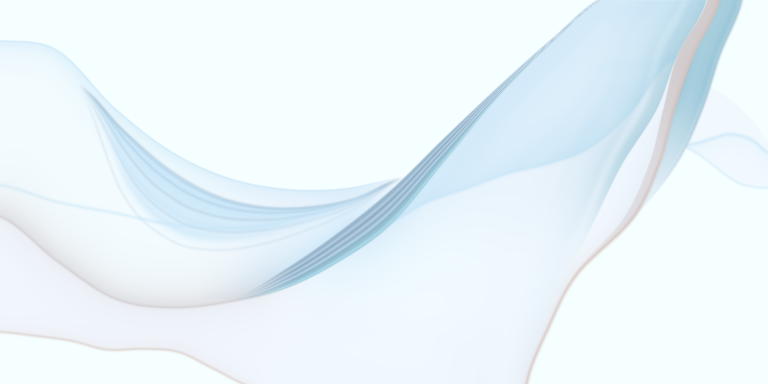
Give the GLSL for this background, as a Shadertoy shader.

```glsl
// Translucent silk veils drifting over pale paper.
// Spline edges give signed distances that drive soft fills, one-sided
// glows and thin strands, blended from back to front.

const vec3 PAPER = vec3(.96, 1., 1.);
const vec3 SILK = vec3(.945, .968, .995);
const vec3 SKY = vec3(.76, .89, .97);
const vec3 STEEL = vec3(.58, .7, .79);
const vec3 TEAL = vec3(.57, .76, .83);
const vec3 BEIGE = vec3(.82, .8, .81);
const vec3 ROSE = vec3(.82, .73, .7);

float hash(float n) {
  n = fract(n * .1031);
  n *= n + 33.33;
  return fract(n * (n + n));
}

float noise(float x) {
  float f = fract(x);
  return mix(hash(floor(x)), hash(floor(x) + 1.), f * f * (3. - 2. * f));
}

// Catmull-Rom curve through eight even knots, u in 0..1
float spline(float u, vec4 a, vec4 b) {
  float k[8] = float[8](a.x, a.y, a.z, a.w, b.x, b.y, b.z, b.w);
  float s = clamp(u, 0., 1.) * 7.;
  int i = min(int(s), 6);
  float f = s - float(i);
  float p = k[max(i - 1, 0)], q = k[i], r = k[i + 1], t = k[min(i + 2, 7)];
  return q + .5 * f * (r - p + f * (2. * p - 5. * q + 4. * r - t
    + f * (3. * (q - r) + t - p)));
}

// Approximate signed distance, positive above the curve
float edge(vec2 p, float x0, float x1, vec4 a, vec4 b) {
  float span = x1 - x0, u = (p.x - x0) / span, e = .01;
  float slope = (spline(u + e, a, b) - spline(u - e, a, b)) / (2. * e * span);
  return (p.y - spline(u, a, b)) / sqrt(1. + slope * slope);
}

float inside(float d) { return smoothstep(-.003, .003, d); }
float glow(float d, float w) { return inside(d) * exp(-max(d, 0.) / w); }
float strand(float d, float w) { return exp(-d * d / (w * w)); }
float span(float x, float a, float b, float soft) {
  return smoothstep(a, a + soft, x) * (1. - smoothstep(b - soft, b, x));
}
void tint(inout vec3 col, vec3 dye, float amount) {
  col = mix(col, dye, clamp(amount, 0., 1.));
}

void mainImage(out vec4 fragColor, in vec2 fragCoord) {
  vec2 p = fragCoord / iResolution.xy * vec2(2., 1.), q = p.yx;

  // Edges running across
  float crest = edge(p, 0., 1.05, vec4(.896,.87,.719,.604), vec4(.536,.508,.51,.539));
  float fanTop = edge(p, .2, 1.05, vec4(.781,.661,.557,.49), vec4(.461,.461,.484,.536));
  float fanLow = edge(p, .2, 1.05, vec4(.781,.492,.375,.349), vec4(.365,.404,.458,.536));
  float drift = edge(p, 0., 1.05, vec4(.518,.474,.445,.415), vec4(.405,.425,.47,.536));
  float fold = edge(p, 0., 1.05, vec4(.435,.318,.221,.198), vec4(.214,.253,.328,.445));
  float base = edge(p, 0., .65, vec4(.135,.125,.112,.089), vec4(.091,.083,.039,-.005));
  float ridgeTop = edge(p, .6, 1.575, vec4(.221,.297,.393,.505), vec4(.641,.773,.898,1.01));
  float ridgeLow = edge(p, .6, 1.575, vec4(.214,.247,.315,.414), vec4(.578,.745,.885,1.));
  float wing = edge(p, 1., 1.75, vec4(.414,.471,.508,.547), vec4(.573,.615,.708,.844));

  // Steep edges, positive to the right
  float shade = edge(q, 0., 1., vec4(1.38,1.42,1.48,1.55), vec4(1.62,1.71,1.765,1.84));
  float ribbon = edge(q, 0., 1., vec4(1.372,1.424,1.495,1.622), vec4(1.69,1.727,1.765,1.842));
  float hem = edge(q, 0., 1., vec4(1.372,1.427,1.503,1.646), vec4(1.716,1.755,1.805,1.872));
  float rim = edge(q, 0., 1., vec4(1.372,1.427,1.503,1.648), vec4(1.76,1.828,1.875,1.932));

  // Distant veil at the right
  float farTop = edge(p, 1.75, 2., vec4(.779,.786,.786,.771), vec4(.747,.719,.682,.635));
  float farLow = edge(p, 1.75, 2., vec4(.635,.617,.596,.57), vec4(.542,.521,.513,.51));
  float farMid = edge(p, 1.75, 2., vec4(.615,.622,.63,.641), vec4(.651,.648,.633,.604));
  float veil = inside(rim) * inside(-farTop) * inside(farLow);
  vec3 col = mix(PAPER, SILK, .75 * veil);
  tint(col, SKY, veil * (.4 * strand(farMid, .005) + .25 * glow(-farMid, .025)));
  tint(col, SKY, inside(rim) * .35 * strand(farLow, .004));

  // Main body with broad, faint folds
  float top = min(crest, ridgeTop);
  float body = inside(-top) * inside(base) * inside(-rim);
  float hollow = strand(length((p - vec2(1.1, .28)) * vec2(.8, 1.3)), .24);
  tint(col, mix(SILK, PAPER, .6 * hollow), body);
  tint(col, SKY, body * .16 * noise(shade * 14. + p.y * 2. + 5.) * smoothstep(1.05, 1.35, p.x));
  tint(col, PAPER, body * .55 * inside(fold) * span(p.x, -.3, .75, .3));
  tint(col, SKY, body * (.45 * glow(-crest, .035) + .35 * strand(crest, .004)) * span(p.x, -.4, 1.07, .2));

  // Fan of strands gathered toward the ridge
  float thick = max(fanLow - fanTop, .001), across = -fanTop / thick;
  float fan = inside(-fanTop) * smoothstep(0., .045, fanLow) * span(p.x, .2, 1.07, .03);
  tint(col, SKY, fan * (.65 - .3 * across + .25 * noise(across * 9.)));
  for (float lane = 0.; lane < 1.1; lane += .2) {
    float line = strand((across - lane * lane) * thick, .004);
    tint(col, STEEL, line * (.3 - .15 * lane) * span(p.x, .2, 1.05, .06));
  }
  tint(col, SKY, body * .4 * strand(drift, .005) * span(p.x, -.1, 1., .1));
  tint(col, SKY, body * .65 * glow(ridgeTop, .06) * span(p.x, .5, 1.08, .2));

  // Lower left fold and scalloped base
  float left = body * span(p.x, -.2, .85, .2);
  tint(col, BEIGE, left * (.65 * glow(fold, .045) + .3 * strand(fold, .004) + .2 * glow(-fold, .05)));
  tint(col, ROSE, (.4 * strand(base, .004) + .12 * glow(base, .025)) * span(p.x, -.1, .7, .08));

  // Wing and shaded fold
  float upper = body * inside(-ridgeLow) * inside(-shade);
  tint(col, SKY, upper * inside(wing) * (.2 + .2 * noise(ridgeLow * 30.) + .3 * glow(wing, .05)));
  tint(col, SKY, upper * (.5 * glow(-ridgeLow, .07) + .3 * strand(wing, .005)) * smoothstep(.7, 1., p.x));
  float threads = .41 + .34 * noise(shade * 55. + p.y * 3.);
  tint(col, TEAL, body * glow(-shade, .075) * threads * smoothstep(.3, .65, p.y));

  // Dark twisted ridge
  float depth = clamp(-ridgeTop / max(ridgeLow - ridgeTop, .001), 0., 1.);
  float ridge = inside(-ridgeTop) * inside(ridgeLow) * span(p.x, .57, 1.7, .22);
  vec3 satin = mix(STEEL, TEAL, smoothstep(.5, .9, depth)) + .16 * noise(depth * 10. + 3.) - .056;
  tint(col, satin, ridge * mix(.92, .5, smoothstep(1.1, 1.5, p.x)));

  // Outer panel, ribbon and warm hem
  float panel = inside(hem) * inside(-rim) * smoothstep(.42, .55, p.y);
  float tone = smoothstep(.48, .8, p.y) * (.65 + .35 * noise(rim * 70.));
  tint(col, mix(SILK, TEAL, .2 + .75 * tone), panel);
  float band = inside(ribbon) * inside(-hem) * smoothstep(.2, .5, p.y);
  tint(col, BEIGE, band * (.5 + .45 * smoothstep(.5, .85, p.y)));
  tint(col, ROSE, .5 * strand(hem, .005) + .2 * glow(-hem, .02));
  tint(col, STEEL, .4 * strand(rim, .004) * smoothstep(.45, .7, p.y));
  fragColor = vec4(col, 1.);
}
```
